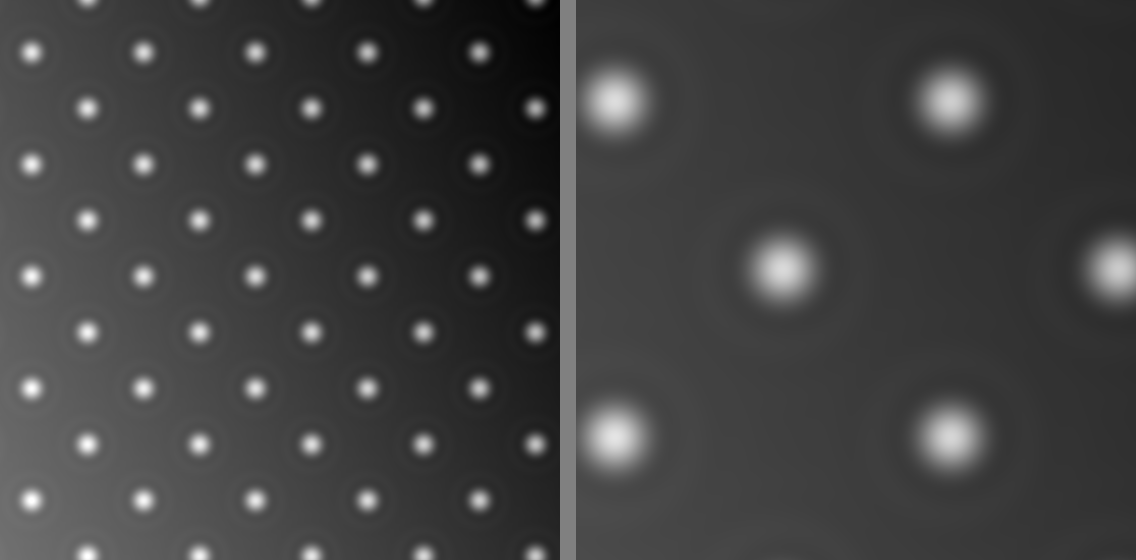
Left: the whole. Right: its middle third, enlarged.
Write a WebGL 1 fragment shader that draws this pattern.

```glsl
precision highp float;
// Soft white spots on a staggered grid, five periods each way, added to a
// diagonal grey ramp. Each spot is an Airy diffraction disc: a bright core,
// a dark moat and a faint ring, with its amplitude summed over an aperture.

uniform vec2 u_resolution;

const float PI = 3.14159265;
const float REPEATS = 5.0;
const vec2 GRID_ORIGIN = vec2(0.0566, 0.1064);
const float FIRST_DARK_RING = 0.0345;
const float AIRY_FIRST_ZERO = 3.8317;
const float SPOT_GAIN = 0.62;
const int SAMPLES = 12;

// Distance to the nearest point of a square grid.
float gridDistance(vec2 p, float period) {
    vec2 offset = (fract(p / period + 0.5) - 0.5) * period;
    return length(offset);
}

// Two square grids, the second moved by half a period on both axes.
float staggeredDistance(vec2 p, float period) {
    return min(gridDistance(p, period),
               gridDistance(p - 0.5 * period, period));
}

// Airy intensity (2 J1(x) / x)^2, by midpoint integration of the amplitude.
float airyDisc(float x) {
    float amplitude = 0.0;
    for (int i = 0; i < SAMPLES; i++) {
        float angle = 0.5 * PI * (float(i) + 0.5) / float(SAMPLES);
        float s = sin(angle);
        amplitude += s * s * cos(x * cos(angle));
    }
    amplitude *= 2.0 / float(SAMPLES);
    return amplitude * amplitude;
}

// Grey ramp, light at the lower left and black at the upper right.
float backgroundRamp(vec2 p) {
    return max(0.0, 0.22 - dot(p - 0.5, vec2(0.29, 0.15)));
}

void main() {
    vec2 uv = gl_FragCoord.xy / u_resolution;
    float radius = staggeredDistance(uv - GRID_ORIGIN, 1.0 / REPEATS);
    float spot = airyDisc(radius * AIRY_FIRST_ZERO / FIRST_DARK_RING);
    float grey = backgroundRamp(uv) + SPOT_GAIN * spot;
    gl_FragColor = vec4(vec3(clamp(grey, 0.0, 1.0)), 1.0);
}
```
